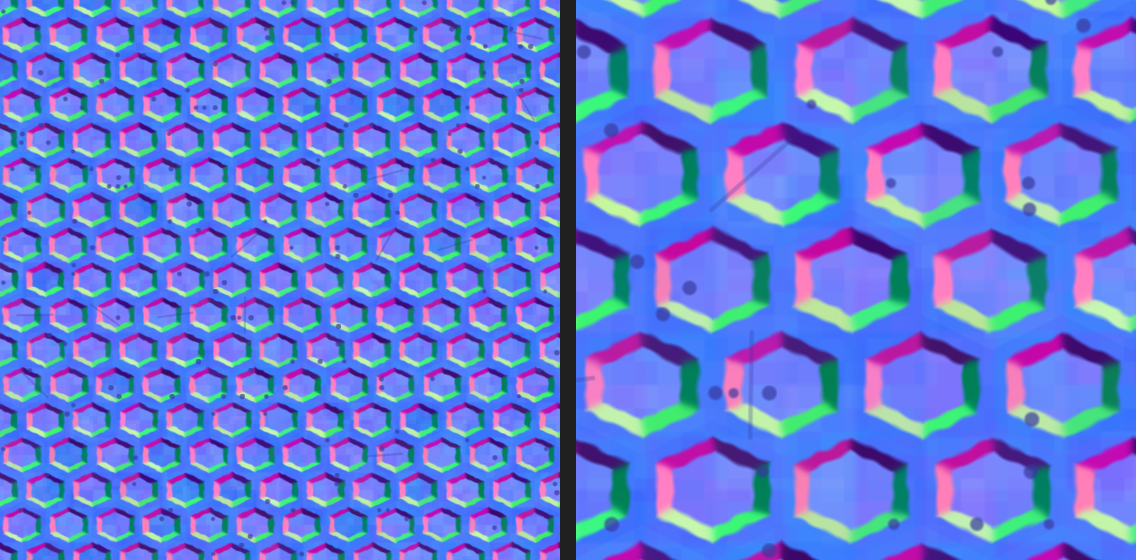
Left, the full canvas; right, a detail of the centre.
Give the GLSL for this texture map, as a Shadertoy shader.

```glsl
// Tangent-space normal map of a plate with staggered hexagonal pits.
// Each pit is a hexagon distance field with six tilted bevel sides; wrapped
// gradient noise roughens the edges and blocky tilts vary the flat faces.

#define GRID vec2(12.0, 16.0)          // pits across, rows up
#define SHIFT 0.03                     // sideways offset, in pits
#define OUTER 0.402                    // half width of the pit rim
#define INNER 0.284                    // half width of the pit floor
#define SOFT 0.02                      // edge softness, in pits
#define ROUGH 0.03                     // edge wobble, in pits
#define TILT 0.075                     // strength of the face tilts
#define DULL_SHARE 0.17                // share of bluer pit floors
#define WALL vec3(0.28, 0.47, 0.99)
#define FLOOR vec3(0.45, 0.51, 0.99)
#define DULL vec3(0.27, 0.49, 0.96)
#define SPECK vec3(0.22, 0.22, 0.62)

vec2 hash2(vec2 p) {
    vec3 a = fract(p.xyx * vec3(0.1031, 0.1030, 0.0973));
    a += dot(a, a.yzx + 33.33);
    return fract((a.xx + a.yz) * a.zy);
}

// Gradient noise that wraps after a whole number of lattice steps
float corner(vec2 cell, vec2 offset, vec2 period) {
    float angle = 6.2832 * hash2(mod(cell, period) + 11.0).x;
    return dot(vec2(cos(angle), sin(angle)), offset);
}

float gradientNoise(vec2 p, vec2 period) {
    vec2 i = floor(p), f = p - i, e = vec2(1.0, 0.0);
    vec2 u = f * f * f * (f * (f * 6.0 - 15.0) + 10.0);
    float low = mix(corner(i, f, period), corner(i + e, f - e, period), u.x);
    float high = mix(corner(i + e.yx, f - e.yx, period),
                     corner(i + 1.0, f - 1.0, period), u.x);
    return mix(low, high, u.y);
}

// Random tilt per block, with narrow smooth transitions
vec2 blockTilt(vec2 p, vec2 period) {
    vec2 i = floor(p), u = smoothstep(0.42, 0.58, p - i), e = vec2(1.0, 0.0);
    vec2 low = mix(hash2(mod(i, period)), hash2(mod(i + e, period)), u.x);
    vec2 high = mix(hash2(mod(i + e.yx, period)), hash2(mod(i + 1.0, period)), u.x);
    return mix(low, high, u.y) - 0.5;
}

// Nearest pit centre on the two interleaved row sets
vec2 nearestPit(vec2 q) {
    vec2 even = vec2(floor(q.x + 0.5), 2.0 * floor(q.y * 0.5 + 0.5));
    vec2 odd = vec2(floor(q.x) + 0.5, 2.0 * floor(q.y * 0.5) + 1.0);
    vec2 squash = vec2(1.0, 0.866);
    return length((q - even) * squash) < length((q - odd) * squash) ? even : odd;
}

// Small dark chips and short scratches, each kept inside its own cell
float wear(vec2 uv, float pixel) {
    vec2 g = uv * 64.0, cell = floor(g);
    vec2 r = hash2(cell + 71.0);
    float size = 0.1 + 0.1 * r.y;
    float chip = 1.0 - smoothstep(size, size + 0.12 + 64.0 * pixel,
                                  length(g - cell - 0.3 - 0.4 * r.yx));
    chip *= step(0.965, r.x);

    g = uv * 8.0;
    cell = floor(g);
    r = hash2(cell + 193.0);
    vec2 p = g - cell - 0.5;
    float angle = 6.2832 * r.y;
    vec2 along = vec2(cos(angle), sin(angle));
    p -= along * clamp(dot(p, along), -0.25, 0.25);
    float scratch = 1.0 - smoothstep(0.004, 0.012 + 8.0 * pixel, length(p));
    return 0.7 * chip + 0.3 * scratch * step(0.8, r.x);
}

void mainImage(out vec4 fragColor, in vec2 fragCoord) {
    vec2 uv = fragCoord / iResolution.xy;
    float pixel = 1.0 / iResolution.x;
    float edge = SOFT + 0.5 * GRID.x * pixel;

    // Pit lookup and its local coordinates
    vec2 q = uv * GRID + vec2(SHIFT, 0.0);
    vec2 centre = nearestPit(q);
    vec2 id = mod(centre, GRID) * 2.0;
    vec2 vary = hash2(id + 5.0);
    vec2 p = (q - centre) * vec2(1.0, 0.92);
    p += 0.02 * (hash2(id + 43.0) - 0.5);
    p += ROUGH * vec2(gradientNoise(uv * 84.0, vec2(84.0)),
                      gradientNoise(uv * 96.0 + 0.37, vec2(96.0)));

    // Hexagon distance
    float d = max(abs(p.x), 0.5 * abs(p.x) + 0.866 * abs(p.y));

    // Bevel colour, blended only at the corners between sides
    vec4 bevel = vec4(0.0);
    for (int k = 0; k < 6; k++) {
        float angle = 1.0472 * float(k);
        vec2 side = vec2(cos(angle), sin(angle));
        vec2 chance = hash2(id + vec2(101.0, 17.0 * float(k)));
        vec2 n = -side * (0.9 + 0.2 * chance.x);
        vec3 tint = vec3(0.5 + 0.5 * n, 0.56 + 0.19 * n.x + 0.1 * (chance.y - 0.5));
        bevel += vec4(tint, 1.0) * exp2(-90.0 * (d - dot(p, side)));
    }
    bevel.rgb /= bevel.w;

    // Flat faces: walls between pits and pit floors
    vec2 tilt = blockTilt(uv * GRID * 2.0 + 0.5, GRID * 2.0)
              + 0.6 * blockTilt(uv * 72.0, vec2(72.0));
    float dull = 0.85 * step(vary.x, DULL_SHARE);
    float inner = INNER + 0.03 * (vary.y - 0.5);
    float pit = 1.0 - smoothstep(OUTER - edge, OUTER + edge, d);
    float base = 1.0 - smoothstep(inner - edge, inner + edge, d);
    vec3 flatTilt = vec3(TILT * (tilt + 0.5 * (hash2(id + 29.0) - 0.5)), 0.0);

    vec3 colour = mix(WALL + flatTilt, bevel.rgb, pit);
    colour = mix(colour, mix(FLOOR, DULL, dull) + 1.3 * flatTilt, base);
    colour = mix(colour, SPECK, wear(uv, pixel));
    fragColor = vec4(clamp(colour, 0.0, 1.0), 1.0);
}
```
